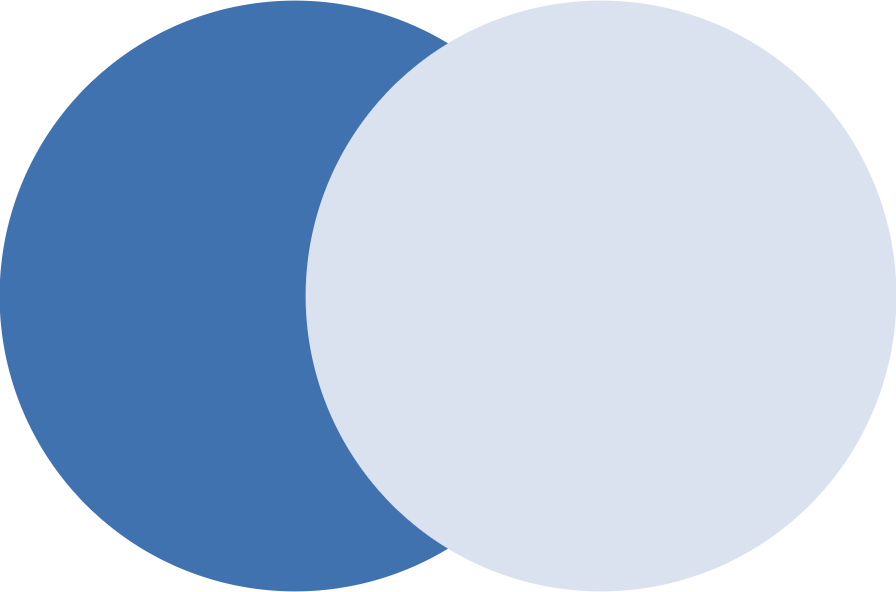
This background is drawn by a Shadertoy shader. Its source:

```glsl
#define RADIUS 0.499
#define HALF_SPACING 0.2585
#define PAPER vec3(1.0)
#define DEEP_BLUE vec3(0.247, 0.447, 0.686)
#define PALE_BLUE vec3(0.859, 0.886, 0.937)

// Antialiased coverage of a disc, one pixel wide at its edge
float discMask(vec2 p, vec2 center, float radius) {
    float signedDist = length(p - center) - radius;
    return clamp(0.5 - signedDist * iResolution.y, 0.0, 1.0);
}

void mainImage(out vec4 fragColor, in vec2 fragCoord) {
    // Centered coordinates, in units of canvas height
    vec2 p = (fragCoord - 0.5 * iResolution.xy) / iResolution.y;
    vec2 offset = vec2(HALF_SPACING, 0.0);

    // Left disc, then the right disc overlapping it
    vec3 color = PAPER;
    color = mix(color, DEEP_BLUE, discMask(p, -offset, RADIUS));
    color = mix(color, PALE_BLUE, discMask(p, offset, RADIUS));

    fragColor = vec4(color, 1.0);
}
```
